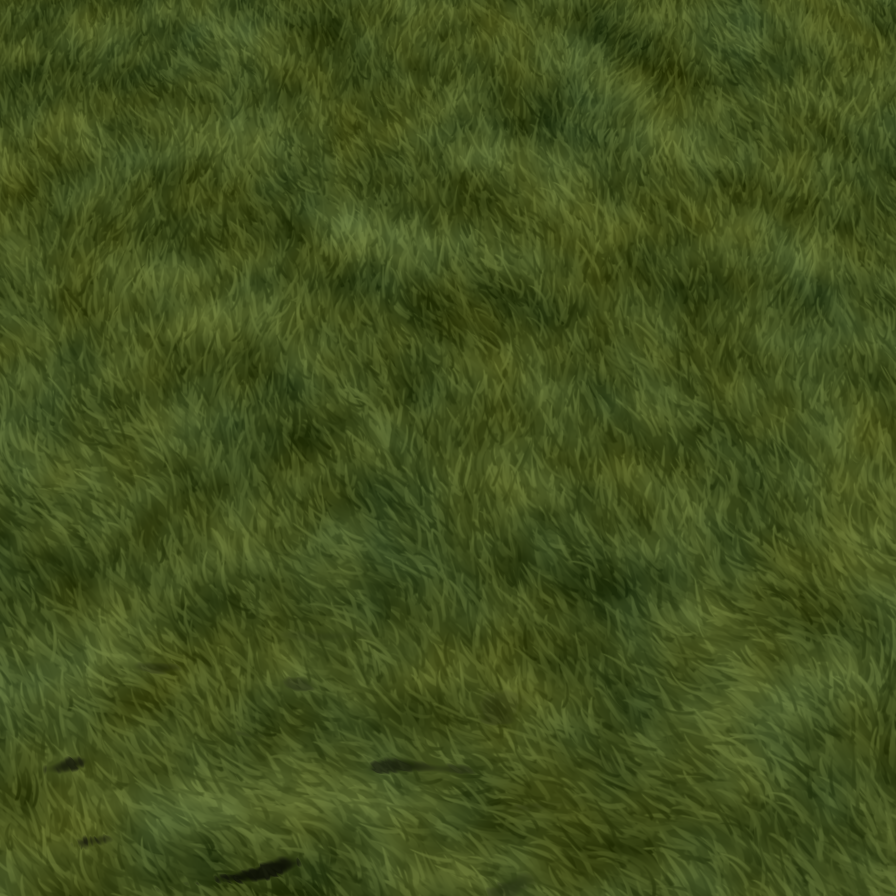
Give the GLSL for this texture, as a Shadertoy shader.

```glsl
#define LAYERS 14
#define CELLS 26.0
#define FAR_SCALE 0.55
#define LEAN_NEAR 0.75
#define LEAN_FAR 0.12
#define BLADE_CONTRAST 0.95
#define BLADE_OPACITY 0.75
#define CLUMP_CONTRAST 0.5
#define MID_TONE 0.46
#define SOFTNESS 0.0014
#define SHADE_GREEN vec3(0.170, 0.220, 0.055)
#define LIT_GREEN vec3(0.370, 0.430, 0.195)

vec4 hash4(vec2 p) {
    vec4 q = fract(p.xyxy * vec4(0.1031, 0.1030, 0.0973, 0.1099));
    q += dot(q, q.wzxy + 33.33);
    return fract((q.xxyz + q.yzzw) * q.zywx);
}

float corner(vec2 cell, vec2 offset) {
    float angle = 6.2832 * hash4(cell).x;
    return dot(vec2(cos(angle), sin(angle)), offset);
}

float gradientNoise(vec2 p) {
    vec2 i = floor(p), f = p - i;
    vec2 u = f * f * f * (f * (f * 6.0 - 15.0) + 10.0);
    vec2 e = vec2(1.0, 0.0);
    float low = mix(corner(i, f), corner(i + e, f - e), u.x);
    float high = mix(corner(i + e.yx, f - e.yx), corner(i + 1.0, f - 1.0), u.x);
    return mix(low, high, u.y);
}

float fbm(vec2 p) {
    float sum = 0.0, amplitude = 1.0;
    for (int i = 0; i < 4; i++) {
        sum += amplitude * gradientNoise(p);
        p = mat2(1.6, 1.2, -1.2, 1.6) * p + 7.3;
        amplitude *= 0.5;
    }
    return sum;
}

// Tapered, curved blade: x = coverage, y = position from root (-1) to tip (1)
vec2 blade(vec2 q, float lean, float halfLength, float halfWidth, float bend, float soft) {
    vec2 along = vec2(-sin(lean), cos(lean));
    float t = dot(q, along) / halfLength;
    float side = q.x * along.y - q.y * along.x - bend * (t * t - 0.3);
    float width = halfWidth * (1.0 - 0.6 * smoothstep(-0.2, 1.0, t));
    float cover = 1.0 - smoothstep(width - soft, width + soft, abs(side));
    return vec2(cover * (1.0 - smoothstep(0.75, 1.0, abs(t))), t);
}

void mainImage(out vec4 fragColor, in vec2 fragCoord) {
    vec2 uv = fragCoord / iResolution.y;
    float x = uv.x - 0.5 * iResolution.x / iResolution.y;

    // Ground plane receding towards the top
    float scale = mix(1.0, FAR_SCALE, uv.y);
    vec2 ground = vec2(x / scale, -log(scale) / (1.0 - FAR_SCALE));
    float shear = x * (1.0 - FAR_SCALE) / scale;
    float soft = max(SOFTNESS, 1.0 / iResolution.y) * CELLS / scale;

    // Mounds, lit on their upper side
    vec2 moundPos = ground * vec2(5.0, 7.5) + 3.7;
    float height = fbm(moundPos);
    float relief = height - fbm(moundPos + vec2(0.1, 0.4));
    float shade = MID_TONE + CLUMP_CONTRAST * (height + 0.4 * relief);

    float fieldLean = mix(LEAN_NEAR, LEAN_FAR, smoothstep(0.0, 0.9, uv.y))
                    + 1.1 * gradientNoise(ground * 4.5 + 21.0);

    // Overlapping blades, broad ones below and fine ones on top
    float tone = shade - 0.15;
    for (int layer = 0; layer < LAYERS; layer++) {
        float id = float(layer);
        float halfWidth = mix(0.11, 0.05, id / float(LAYERS - 1));
        vec2 p = ground * CELLS + id * vec2(0.37, 0.61);
        vec2 base = floor(p);
        for (int k = 0; k < 9; k++) {
            vec2 cell = base + vec2(k % 3, k / 3) - 1.0;
            vec4 rnd = hash4(cell + id * vec2(17.0, 59.0));
            vec2 q = p - cell - rnd.xy;
            q.x -= shear * q.y;
            float lean = fieldLean + 1.1 * (rnd.z - 0.5);
            float halfLength = mix(0.4, 0.8, fract(rnd.w * 7.0));
            float bend = 0.3 * (fract(rnd.z * 9.0) - 0.5);
            vec2 b = blade(q, lean, halfLength, halfWidth, bend, soft);
            float bladeTone = shade + BLADE_CONTRAST * (rnd.w - 0.47) + 0.12 * b.y;
            tone = mix(tone, bladeTone, BLADE_OPACITY * b.x);
        }
    }

    // Colour, with olive and bluish drifts
    vec3 color = mix(SHADE_GREEN, LIT_GREEN, clamp(tone, -0.25, 1.25));
    float drift = gradientNoise(ground * 6.0 + 40.0) + 0.5 * gradientNoise(ground * 19.0);
    color += drift * vec3(0.025, 0.0, -0.035);

    // Dark crevices in the near left corner
    float near = smoothstep(0.36, 0.1, uv.y) * smoothstep(0.25, -0.2, x);
    float crevice = gradientNoise(ground * vec2(8.0, 24.0) + 11.0) + 0.12 * (tone - shade);
    color *= 1.0 - 0.7 * near * smoothstep(0.36, 0.46, crevice);

    fragColor = vec4(max(color, 0.0), 1.0);
}
```
